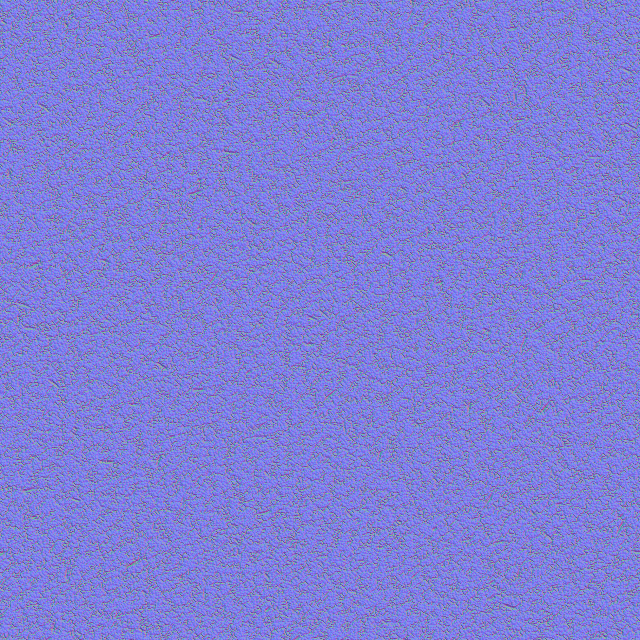
A Shadertoy shader for this texture map:

```glsl
// Tangent-space normal map of a finely pitted surface with broken creases and scratches.

const float SAMPLE_STEP = 0.0012;   // slope sampling distance, in canvas heights
const float CREASE_DEPTH = 0.0027;
const float GRAIN_DEPTH = 0.0030;
const float SCRATCH_DEPTH = 0.0070;

vec2 hash2(vec2 p) {
    vec3 q = fract(p.xyx * vec3(0.1031, 0.1030, 0.0973));
    q += dot(q, q.yzx + 33.33);
    return fract((q.xx + q.yz) * q.zy);
}

vec2 rotate(vec2 p, float angle) {
    float c = cos(angle), s = sin(angle);
    return vec2(c * p.x + s * p.y, c * p.y - s * p.x);
}

// Layered sines that make straight edges ragged
vec2 ragged(vec2 p, float frequency, float amount) {
    vec2 bend = sin(p.yx * frequency + 2.0 * sin(p * frequency * 0.37));
    return p + amount * bend;
}

// Distances to the nearest and second nearest cell points
vec2 cellular(vec2 p) {
    vec2 cell = floor(p), local = fract(p);
    vec2 nearest = vec2(8.0);
    for (int y = -1; y <= 1; y++) {
        for (int x = -1; x <= 1; x++) {
            vec2 offset = vec2(x, y);
            vec2 d = offset + hash2(cell + offset) - local;
            float dist = dot(d, d);
            nearest.y = min(nearest.y, max(nearest.x, dist));
            nearest.x = min(nearest.x, dist);
        }
    }
    return sqrt(nearest);
}

// Short crease fragments: a ragged cell network that survives only in patches
float creases(vec2 p, float angle, vec2 density, vec2 patchDensity) {
    vec2 q = rotate(ragged(p, 610.0, 0.0011), angle);
    vec2 f = cellular(q * density);
    float groove = 1.0 - smoothstep(0.0, 0.36, f.y - f.x);
    float patches = cellular(q * patchDensity + 17.0).x;
    return groove * 1.6 * smoothstep(0.22, 0.62, patches);
}

// Sparse tapered strokes, at most one per grid cell
float scratches(vec2 p, float density, float width, float chance) {
    vec2 grid = ragged(p, 71.0, 0.002) * density;
    vec2 cell = floor(grid);
    float depth = 0.0;
    for (int y = -1; y <= 1; y++) {
        for (int x = -1; x <= 1; x++) {
            vec2 id = cell + vec2(x, y);
            vec2 place = hash2(id + 91.0);
            vec2 shape = hash2(id + 257.0);
            vec2 kind = hash2(id + 433.0);
            float angle = 0.4 + 2.6 * (shape.x - 0.5);
            float halfLength = mix(0.1, 0.48, shape.y * shape.y);
            vec2 d = rotate(grid - id - place, angle);
            float taper = 1.0 - smoothstep(0.3, 1.0, abs(d.x) / halfLength);
            float line = 1.0 - smoothstep(0.0, width * density, abs(d.y));
            float present = step(kind.x, chance) * mix(0.4, 1.0, kind.y);
            depth = max(depth, line * taper * present);
        }
    }
    return depth;
}

float surfaceHeight(vec2 p) {
    float grain = cellular(p * 260.0 + 5.0).x;
    return -GRAIN_DEPTH * grain
         - CREASE_DEPTH * creases(p, 0.4, vec2(115.0, 185.0), vec2(60.0, 95.0))
         - SCRATCH_DEPTH * scratches(p, 28.0, 0.0028, 0.4);
}

vec3 surfaceNormal(vec2 p, float spacing) {
    vec2 e = vec2(0.5 * spacing, 0.0);
    vec2 slope = vec2(surfaceHeight(p + e.xy) - surfaceHeight(p - e.xy),
                      surfaceHeight(p + e.yx) - surfaceHeight(p - e.yx)) / spacing;
    return normalize(vec3(-slope, 1.0));
}

// Opposing fine slopes cancel sideways; only steep walls keep more of their tilt
vec3 softenTilt(vec3 normal, float gentle, float steep) {
    float wall = smoothstep(0.88, 0.99, length(normal.xy));
    return vec3(normal.xy * mix(gentle, steep, wall), normal.z);
}

void mainImage(out vec4 fragColor, in vec2 fragCoord) {
    vec2 p = fragCoord / iResolution.y;
    vec3 normal = softenTilt(surfaceNormal(p, SAMPLE_STEP), 0.34, 0.54);
    fragColor = vec4(0.5 + 0.5 * normal, 1.0);
}
```
